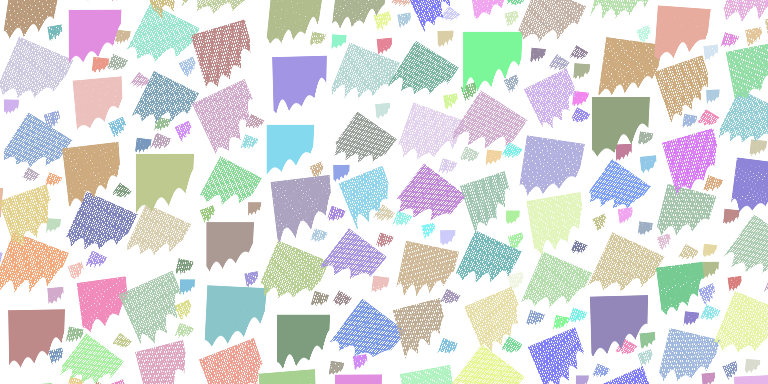
This pattern is drawn by a Shadertoy shader. Its source:

```glsl
// Scattered pastel pennants on white: flat tops, ragged scalloped hems, random tilts.
// Large flags fill a jittered, column-shifted grid; small ones occupy the gaps left.
// Tilted flags open into a woven mesh of little squares, upright ones stay solid.

#define LARGE_CELL 0.171
#define LARGE_SIZE 0.142
#define SMALL_CELL 0.057
#define SMALL_SIZE 0.039
#define SMALL_CLEARANCE 0.017
#define THREAD (1.0 / 256.0)
#define TILT_MIN -0.66
#define TILT_MAX 0.46
#define SOLID_SHARE 0.08
#define PAPER vec3(1.0)

struct Flag {
    vec2 centre;
    float size;
    float tilt;
    float seed;
};

float hash(vec2 p) {
    return fract(sin(dot(p, vec2(127.1, 311.7))) * 43758.5);
}

mat2 rotation(float a) {
    float c = cos(a), s = sin(a);
    return mat2(c, s, -s, c);
}

// Vertical offset of a grid column, in cells
float columnShift(float column) {
    return hash(vec2(column, 7.3));
}

Flag makeFlag(vec2 id, float cell, float size, float jitter, float salt) {
    vec2 key = id + salt;
    vec2 wobble = vec2(hash(key + 1.7), hash(key + 5.1)) - 0.5;
    Flag f;
    f.centre = (id + 0.5 + jitter * wobble) * cell;
    f.centre.y += columnShift(id.x) * cell;
    f.size = size * mix(0.86, 1.1, hash(key + 9.2));
    f.tilt = mix(TILT_MIN, TILT_MAX, hash(key + 13.6));
    if (hash(key + 17.9) < SOLID_SHARE) f.tilt = 0.0;
    f.seed = hash(key + 23.4) * 90.0;
    return f;
}

Flag largeFlag(vec2 id) {
    return makeFlag(id, LARGE_CELL, LARGE_SIZE, 0.26, 0.0);
}

Flag smallFlag(vec2 id) {
    return makeFlag(id, SMALL_CELL, SMALL_SIZE, 0.3, 41.0);
}

// Grid cell holding p, within a column counted from p's own column
vec2 cellAt(vec2 p, float cell, float columnStep) {
    float column = floor(p.x / cell) + columnStep;
    return vec2(column, floor(p.y / cell - columnShift(column)));
}

// Approximate signed distance to a flag, in canvas heights
float flagDistance(vec2 p, Flag f) {
    vec2 q = (p - f.centre) * rotation(f.tilt) / f.size;
    float u = q.x + 0.5, v = 0.46 - q.y;
    float x = clamp(u, 0.0, 1.0);
    // Hem: rounded notches between sharp tips, rising to the right
    float wave = x * mix(3.2, 4.6, hash(vec2(f.seed, 2.0))) + hash(vec2(f.seed, 3.0));
    float notch = mix(0.1, 0.26, hash(vec2(floor(wave), f.seed)));
    float hem = 1.04 - 0.14 * x - 0.4 * x * x * x - notch * abs(sin(3.14159 * wave));
    float sides = max(abs(q.x) - 0.5 + 0.05 * max(v, 0.0) * step(0.0, q.x), -v);
    return max(sides, 0.6 * (v - hem)) * f.size;
}

// Mesh of upright squares on a tilted lattice; corners between them stay open
float weave(vec2 p, Flag f) {
    mat2 turn = rotation(f.tilt);
    vec2 pitch = mix(vec2(1.0), vec2(1.32, 1.08), smoothstep(0.06, 0.28, abs(f.tilt)));
    vec2 q = (p - f.centre) * turn / (THREAD * pitch);
    vec2 offset = abs(turn * (pitch * (fract(q) - 0.5)));
    return 1.0 - smoothstep(0.5, 0.6, max(offset.x, offset.y));
}

vec3 flagColour(Flag f) {
    vec3 r = vec3(hash(vec2(f.seed, 11.0)), hash(vec2(f.seed, 12.0)), hash(vec2(f.seed, 13.0)));
    return mix(vec3(0.45, 0.48, 0.48), vec3(0.96, 0.97, 0.98), r);
}

// Is there free paper around this point?
bool clearOfLarge(vec2 p) {
    for (float i = -1.0; i <= 1.0; i++)
        for (float j = -1.0; j <= 1.0; j++) {
            Flag f = largeFlag(cellAt(p, LARGE_CELL, i) + vec2(0.0, j));
            if (flagDistance(p, f) < SMALL_CLEARANCE) return false;
        }
    return true;
}

void paint(inout vec3 colour, vec2 p, Flag f, float d, float pixel) {
    float cover = 1.0 - smoothstep(-0.5 * pixel, 0.5 * pixel, d);
    colour = mix(colour, flagColour(f), cover * weave(p, f));
}

void mainImage(out vec4 fragColor, in vec2 fragCoord) {
    float pixel = 1.0 / iResolution.y;
    vec2 p = fragCoord * pixel;
    vec3 colour = PAPER;
    // Small flags first, large ones over them
    for (float i = -1.0; i <= 1.0; i++)
        for (float j = -1.0; j <= 1.0; j++) {
            Flag f = smallFlag(cellAt(p, SMALL_CELL, i) + vec2(0.0, j));
            float d = flagDistance(p, f);
            if (d < pixel && clearOfLarge(f.centre)) paint(colour, p, f, d, pixel);
        }
    for (float i = -1.0; i <= 1.0; i++)
        for (float j = -1.0; j <= 1.0; j++) {
            Flag f = largeFlag(cellAt(p, LARGE_CELL, i) + vec2(0.0, j));
            paint(colour, p, f, flagDistance(p, f), pixel);
        }
    fragColor = vec4(colour, 1.0);
}
```
